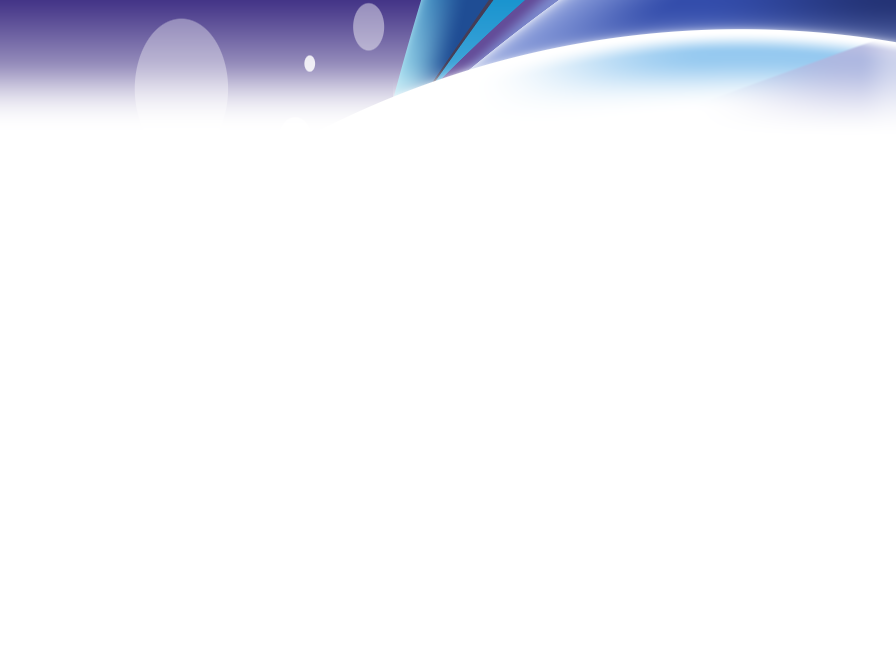
Write a WebGL 2 fragment shader that draws this background.

```glsl
#version 300 es
precision highp float;

uniform vec2 u_resolution;
out vec4 outColor;

// Layout: the canvas is SPAN units wide, y runs down from the top edge
const float SPAN = 768.0;
const float BANNER = 119.0;
const vec2 DOME_CENTER = vec2(635.0, 820.0);
const float DOME_RADIUS = 795.0;
const float FAN_DEPTH = 70.0;

// Colours
const vec3 WHITE = vec3(1.0);
const vec3 INDIGO = vec3(0.265, 0.205, 0.53);
const vec3 TEAL = vec3(0.27, 0.56, 0.76);
const vec3 DEEP_BLUE = vec3(0.12, 0.30, 0.58);
const vec3 PALE_CYAN = vec3(0.70, 0.91, 0.96);
const vec3 UMBER = vec3(0.27, 0.24, 0.34);
const vec3 CYAN = vec3(0.10, 0.58, 0.81);
const vec3 VIOLET = vec3(0.39, 0.30, 0.60);
const vec3 PERIWINKLE = vec3(0.50, 0.58, 0.84);
const vec3 ROYAL = vec3(0.20, 0.30, 0.67);
const vec3 NAVY = vec3(0.14, 0.20, 0.46);
const vec3 SKY = vec3(0.59, 0.79, 0.94);
const vec3 LAVENDER = vec3(0.70, 0.71, 0.87);

// Bubbles: centre, radii; opacity kept apart
const int BUBBLES = 4;
const vec4 BUBBLE[BUBBLES] = vec4[](
    vec4(155.5, 76.0, 40.0, 60.0), vec4(316.0, 23.0, 13.3, 20.3),
    vec4(265.5, 54.5, 4.6, 7.0), vec4(253.0, 119.0, 14.0, 18.5));
const float BUBBLE_ALPHA[BUBBLES] = float[](0.36, 0.44, 0.85, 0.80);

// Antialiased coverage of a signed distance, positive inside
float cover(float dist, float pixel) {
    return clamp(dist / pixel + 0.5, 0.0, 1.0);
}

// Horizontal position of a bowed line from the top edge to its foot
float bladeX(float y, float top, float foot, float bow) {
    float t = y / FAN_DEPTH;
    return mix(top, foot, t) - bow * t * (1.0 - t);
}

vec3 backdrop(vec2 p, float pixel) {
    vec3 col = mix(INDIGO, WHITE, pow(clamp(p.y / BANNER, 0.0, 1.0), 1.08));
    for (int i = 0; i < BUBBLES; i++) {
        vec2 radii = BUBBLE[i].zw;
        float dist = (1.0 - length((p - BUBBLE[i].xy) / radii)) * radii.x;
        col = mix(col, WHITE, BUBBLE_ALPHA[i] * cover(dist, pixel));
    }
    return col;
}

// Overlapping blades, each painted to the right of its edge
vec3 fan(vec3 col, vec2 p, float pixel) {
    float depth = clamp(p.y / FAN_DEPTH, 0.0, 1.0);
    float left = p.x - bladeX(p.y, 361.0, 341.0, 1.0);
    float dark = p.x - bladeX(p.y, 419.0, 371.0, 0.0);
    float bright = p.x - bladeX(p.y, 423.0, 373.0, 1.0);
    float violet = p.x - bladeX(p.y, 450.0, 376.0, 5.0);
    float sweep = p.x - bladeX(p.y, 479.0, 390.0, 7.0);

    vec3 teal = mix(TEAL, DEEP_BLUE, smoothstep(0.0, 42.0, left));
    teal = mix(teal, PALE_CYAN, 0.75 * depth * (1.0 - smoothstep(0.0, 45.0, left)));
    teal = mix(teal, PALE_CYAN, 0.55 * exp(-max(left, 0.0) / 4.0));
    col = mix(col, teal, cover(left, pixel));
    col = mix(col, UMBER, cover(dark, pixel));
    col = mix(col, mix(CYAN, SKY, 0.35 * depth), cover(bright, pixel));
    vec3 band = mix(VIOLET, PERIWINKLE, smoothstep(4.0, 26.0, violet) * 0.8);
    col = mix(col, band, cover(violet, pixel));

    // Broad sweep with a lit left rim
    vec3 blue = mix(PERIWINKLE, ROYAL, smoothstep(0.0, 110.0, sweep));
    blue = mix(blue, NAVY, smoothstep(600.0, SPAN, p.x));
    blue = mix(blue, PERIWINKLE, 0.65 * smoothstep(0.0, 55.0, p.y));
    blue = mix(blue, WHITE, 0.65 * exp(-max(sweep, 0.0) / 9.0));
    return mix(col, blue, cover(sweep, pixel));
}

// Glossy dome: white rim, blue reflection, lavender lower right
vec3 domeColor(vec2 p, float inside) {
    float slant = p.y - (88.0 - 0.36 * (p.x - 600.0));
    float reach = smoothstep(400.0, 610.0, p.x);
    float rim = smoothstep(2.0, 20.0, inside);
    float glow = reach * rim * (1.0 - smoothstep(22.0, 72.0, inside));
    vec3 col = mix(WHITE, SKY, glow);
    float shade = smoothstep(-1.0, 2.0, slant) * smoothstep(590.0, 730.0, p.x);
    col = mix(col, LAVENDER, 0.85 * shade * smoothstep(0.0, 10.0, inside));
    return mix(col, WHITE, 0.35 * smoothstep(735.0, SPAN, p.x));
}

void main() {
    float pixel = SPAN / u_resolution.x;
    vec2 p = vec2(gl_FragCoord.x, u_resolution.y - gl_FragCoord.y) * pixel;
    float inside = DOME_RADIUS - length(p - DOME_CENTER);

    vec3 col = fan(backdrop(p, pixel), p, pixel);
    col = mix(col, WHITE, 0.45 * exp(min(inside, 0.0) / 3.5) * step(337.0, p.x));
    float domeMask = cover(inside, pixel) * step(p.x, SPAN);
    col = mix(col, domeColor(p, inside), domeMask);

    // Everything dissolves into the white page below
    col = mix(col, WHITE, smoothstep(50.0, BANNER, p.y));
    outColor = vec4(col, 1.0);
}
```
